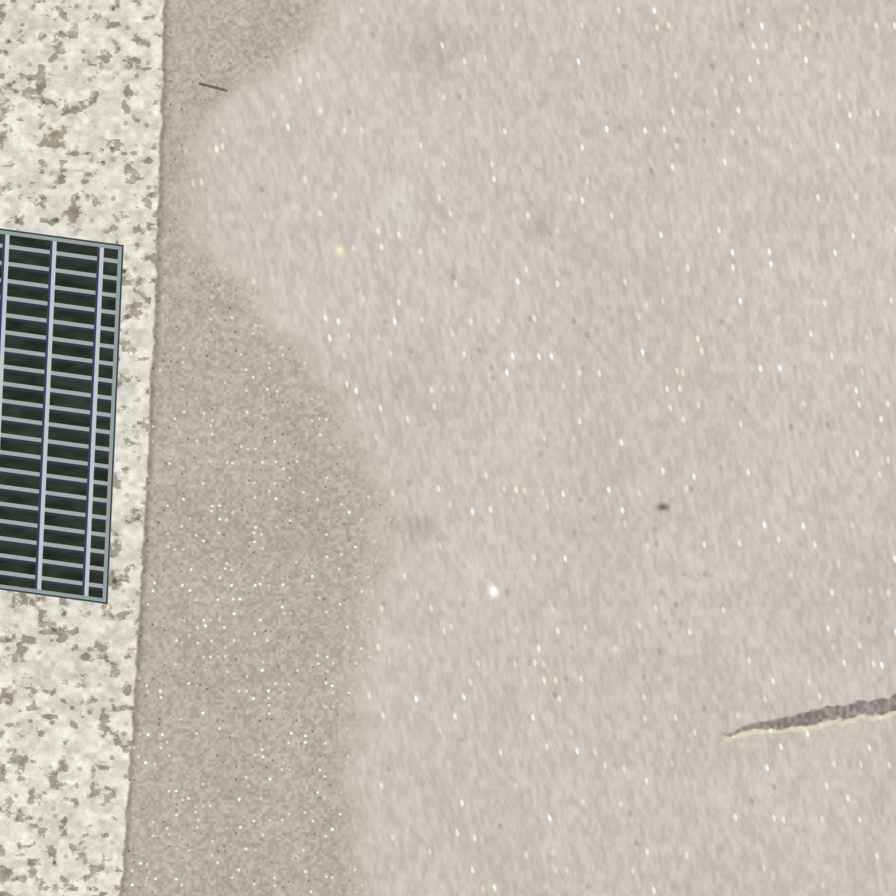
This texture is drawn by a three.js fragment shader. Its source:

```glsl
// Pale asphalt seen from above, with a worn concrete kerb and a steel drain grate at the left.
// Layered value noise and jittered specks make the surfaces; skewed coordinates
// place the grate, and soft masks blend the darker asphalt, stains and crack.
varying vec2 vUv;

float hash(vec2 p) {
  vec3 q = fract(vec3(p.xyx) * 0.1031);
  q += dot(q, q.yzx + 33.33);
  return fract((q.x + q.y) * q.z);
}

float noise(vec2 p) {
  vec2 i = floor(p), f = fract(p);
  f = f * f * (3.0 - 2.0 * f);
  return mix(mix(hash(i), hash(i + vec2(1, 0)), f.x),
             mix(hash(i + vec2(0, 1)), hash(i + vec2(1, 1)), f.x), f.y);
}

float fbm(vec2 p) {
  float sum = 0.0, amp = 0.5;
  for (int i = 0; i < 4; i++) {
    sum += amp * noise(p);
    p = p * 2.03 + 17.1;
    amp *= 0.5;
  }
  return sum / 0.9375;
}

// One jittered dot in some of the cells, each with its own strength.
float specks(vec2 p, float density, float radius) {
  vec2 cell = floor(p);
  vec2 centre = 0.3 + 0.4 * vec2(hash(cell + 3.7), hash(cell + 41.3));
  float present = step(1.0 - density, hash(cell + 11.9));
  float dotMask = 1.0 - smoothstep(radius * 0.4, radius, length(fract(p) - centre));
  return present * dotMask * (0.35 + 0.65 * hash(cell + 71.0));
}

float blob(vec2 p, vec2 centre, vec2 size) {
  vec2 d = (p - centre) / size;
  return exp(-dot(d, d));
}

float line(float d, float halfWidth) {
  return 1.0 - smoothstep(halfWidth - 0.001, halfWidth + 0.001, abs(d));
}

vec3 asphalt(vec2 p) {
  // Smooth pale paving with slightly slanted, upright grain
  vec2 slant = vec2(p.x + 0.16 * p.y, p.y);
  float grain = noise(slant * vec2(210, 95)) + 0.6 * noise(slant * vec2(370, 190) + 9.0) - 0.8;
  vec3 pale = vec3(0.797, 0.766, 0.727) + 0.075 * grain;
  pale += 0.05 * (fbm(p * 9.0) - 0.5) + 0.015 * (p.y - 0.5);
  pale += vec3(0.19, 0.18, 0.14) * specks(slant * vec2(95, 52), 0.10, 0.28);
  pale -= 0.10 * specks(slant * vec2(80, 60) + 31.0, 0.04, 0.3);

  // Coarser dark paving next to the kerb
  float fine = noise(p * 330.0) + 0.6 * noise(p * 190.0 + 5.0) - 0.8;
  vec3 dark = vec3(0.715, 0.688, 0.635) + 0.11 * fine + 0.05 * (fbm(p * 12.0) - 0.5);
  float glint = smoothstep(0.95, 0.35, p.y);
  dark += 0.27 * glint * specks(p * 125.0, 0.13, 0.3);
  dark -= 0.16 * specks(p * 150.0 + 60.0, 0.08, 0.3);

  float border = 0.395 + 0.04 * blob(p, vec2(p.x, 0.41), vec2(1.0, 0.07))
    - 0.18 * smoothstep(0.5, 0.78, p.y) + 0.15 * smoothstep(0.83, 1.0, p.y);
  border += 0.05 * (fbm(p * 22.0) - 0.5);
  vec3 col = mix(dark, pale, smoothstep(-0.035, 0.03, p.x - border));

  // Stains, chips and a small twig
  col -= 0.09 * blob(p, vec2(0.466, 0.411), vec2(0.018, 0.014));
  col -= 0.07 * blob(p, vec2(0.6, 0.746), vec2(0.012, 0.016));
  col -= 0.06 * blob(p, vec2(0.48, 0.94), vec2(0.035, 0.03));
  col += vec3(0.02, 0.03, 0.05) * blob(p, vec2(0.447, 0.772), vec2(0.016, 0.03));
  col -= 0.35 * blob(p, vec2(0.74, 0.434), vec2(0.006, 0.004));
  col += 0.3 * blob(p, vec2(0.551, 0.34), vec2(0.005, 0.006));
  col += vec3(0.2, 0.16, 0.05) * blob(p, vec2(0.379, 0.721), vec2(0.004, 0.006));
  float twig = line(p.y - 0.903 + 0.25 * (p.x - 0.237), 0.0015);
  col -= 0.25 * twig * line(p.x - 0.238, 0.016);

  // Ragged crack with a pale lower lip
  float t = clamp((p.x - 0.807) / 0.193, 0.0, 1.0);
  float off = p.y - 0.18 - 0.045 * t + 0.011 * t * t - 0.006 * (noise(p.xx * 70.0) - 0.5);
  float width = 0.002 + 0.007 * smoothstep(0.0, 0.6, t) * (0.5 + 0.7 * noise(p * 130.0));
  float along = smoothstep(0.803, 0.815, p.x);
  col += vec3(0.07, 0.06, 0.02) * along * line(off + width + 0.003, 0.003);
  float gap = along * (1.0 - smoothstep(width - 0.002, width + 0.002, abs(off)));
  return mix(col, vec3(0.53, 0.50, 0.48) + 0.22 * (noise(p * 260.0) - 0.5), 0.85 * gap);
}

vec3 concrete(vec2 p) {
  float rough = fbm(p * vec2(115, 135));
  vec3 col = vec3(0.875, 0.86, 0.81) + 0.28 * (rough - 0.5) + 0.08 * (fbm(p * 14.0) - 0.5);
  col -= vec3(0.24, 0.25, 0.27) * smoothstep(0.56, 0.72, fbm(p * vec2(85, 105) + 40.0));
  return col - 0.22 * specks(p * 75.0, 0.2, 0.3);
}

// across runs to the right rim, up runs from the lower rim to the upper one
vec3 grate(vec2 p, float across, float up) {
  vec3 col = vec3(0.18, 0.20, 0.17) + 0.13 * (fbm(p * vec2(55, 140)) - 0.5);
  float rung = (fract(up / 0.0192 + 0.5) - 0.5) * 0.0192;
  col = mix(col, vec3(0.24, 0.23, 0.32), 0.8 * line(rung + 0.0035, 0.002));
  col = mix(col, vec3(0.64, 0.68, 0.67), line(rung, 0.0024));
  float bar = (fract((across - 0.043) / 0.053 + 0.5) - 0.5) * 0.053;
  col = mix(col, vec3(0.26, 0.25, 0.40), line(bar + 0.003, 0.002));
  col = mix(col, vec3(0.76, 0.79, 0.80), line(bar, 0.0024));
  float rim = min(0.120 - across, min(up, 0.403 - up));
  col = mix(col, vec3(0.58, 0.63, 0.63), 1.0 - smoothstep(0.005, 0.007, rim));
  return mix(col, vec3(0.26, 0.29, 0.30), 1.0 - smoothstep(0.001, 0.0025, rim));
}

void main() {
  vec2 p = vUv;
  float kerb = 0.134 + 0.075 * p.y - 0.026 * p.y * p.y + 0.006 * (fbm(p.yy * 65.0) - 0.5);
  vec3 col = asphalt(p) - 0.12 * blob(p, vec2(kerb + 0.002, p.y), vec2(0.004, 1.0));
  col = mix(concrete(p), col, smoothstep(-0.002, 0.002, p.x - kerb));

  float across = p.x - 0.045 * (p.y - 0.327);
  float up = p.y + 0.135 * p.x - 0.342;
  float inside = min(0.120 - across, min(up, 0.403 - up));
  col = mix(col, grate(p, across, up), smoothstep(-0.001, 0.001, inside));
  gl_FragColor = vec4(clamp(col, 0.0, 1.0), 1.0);
}
```
